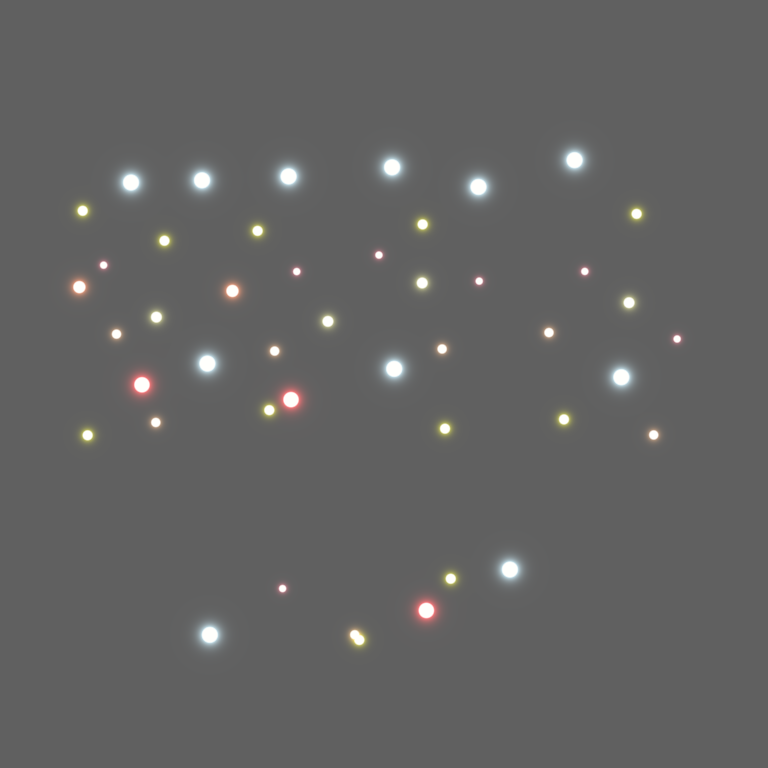
Give the GLSL for this background, as a Shadertoy shader.

```glsl
// Small glowing lights scattered over a flat grey field.
// A jittered low-discrepancy sequence places them in a wide upper band and a
// narrow lower band; each light is a soft white disc with a tinted halo.

#define LIGHTS 45            // number of lights
#define LOWER_LIGHTS 7       // how many of them lie in the lower band
#define BACKGROUND vec3(0.378)
#define CORE vec3(1.0, 1.0, 0.99)
#define UPPER_BAND vec4(0.10, 0.41, 0.92, 0.79)   // left, bottom, right, top
#define LOWER_BAND vec4(0.29, 0.15, 0.65, 0.24)
#define JITTER 0.045         // random shift, in canvas units
#define EDGE 0.0013          // softness of the disc rim
#define HALO 0.58            // halo falloff length, in disc radii
#define SEED 11u

// Integer hash giving two values in 0..1
vec2 hash2(uint n) {
    uvec2 v = uvec2(n, n ^ 0x9E37u) * 1664525u + 1013904223u;
    v.x += v.y * 1664525u;
    v.y += v.x * 1664525u;
    v ^= v >> 16;
    v.x += v.y * 1664525u;
    v.y += v.x * 1664525u;
    v ^= v >> 16;
    return vec2(v & 0xFFFFu) / 65535.0;
}

// Centre of a light: even coverage, then a random shift
vec2 lightCentre(int i) {
    vec2 spread = fract(vec2(0.7549, 0.5698) * float(i) + hash2(SEED));
    vec2 shift = JITTER * (hash2(uint(i) + SEED * 101u) - 0.5);
    vec4 band = UPPER_BAND;
    if (i < LOWER_LIGHTS) band = LOWER_BAND;
    else spread.x = pow(spread.x, 1.2);   // thins out to the right
    return mix(band.xy, band.zw, spread) + shift;
}

// Halo tint (rgb) and disc radius (a); the stride mixes the kinds evenly
vec4 lightKind(int i) {
    int k = (i * 13) % LIGHTS;
    if (k < 11) return vec4(0.78, 0.89, 0.93, 0.0102);  // cool white
    if (k < 14) return vec4(1.00, 0.47, 0.48, 0.0100);  // red
    if (k < 16) return vec4(0.90, 0.60, 0.48, 0.0079);  // orange
    if (k < 20) return vec4(0.75, 0.75, 0.55, 0.0070);  // pale yellow
    if (k < 31) return vec4(0.76, 0.76, 0.36, 0.0065);  // yellow
    if (k < 38) return vec4(0.74, 0.61, 0.50, 0.0060);  // tan
    return vec4(0.74, 0.49, 0.53, 0.0047);              // pink
}

void mainImage(out vec4 fragColor, in vec2 fragCoord) {
    float side = min(iResolution.x, iResolution.y);
    vec2 p = (fragCoord - 0.5 * iResolution.xy) / side + 0.5;
    float rim = max(EDGE, 0.75 / side);

    vec3 color = BACKGROUND;
    float core = 0.0;
    for (int i = 0; i < LIGHTS; i++) {
        vec4 kind = lightKind(i);
        float d = length(p - lightCentre(i)) - kind.a;
        float halo = exp(-max(d, 0.0) / (HALO * kind.a));
        color += (kind.rgb - BACKGROUND) * halo;
        core = max(core, 1.0 - smoothstep(-rim, rim, d));
    }

    color = mix(min(color, 1.0), CORE, core);
    fragColor = vec4(color, 1.0);
}
```
